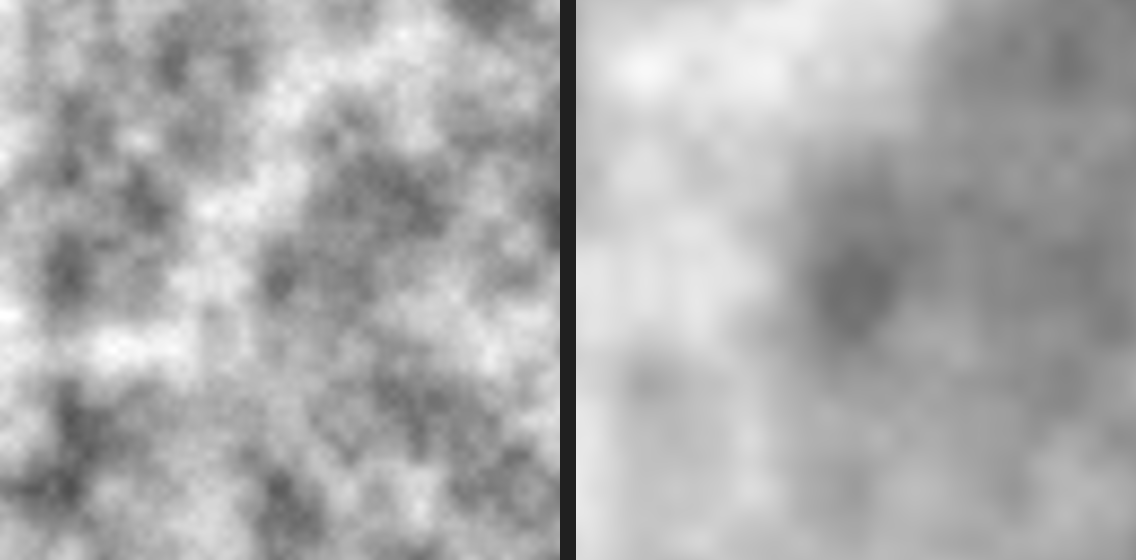
Left: the whole. Right: its middle third, enlarged.
Give the GLSL for this texture, as a WebGL 2 fragment shader.

```glsl
#version 300 es
precision highp float;

uniform vec2 u_resolution;
out vec4 fragColor;

const int OCTAVES = 4;
const float BASE_CELLS = 8.0;
const float BASE_BRIGHTNESS = 0.2;

// Integer hash of a lattice point, from 0 to 1
float hash(ivec2 cell, uint seed) {
    uint h = uint(cell.x) * 0x9E3779B1u ^ uint(cell.y) * 0x85EBCA77u ^ seed * 0xC2B2AE3Du;
    h = (h ^ (h >> 16)) * 0x7FEB352Du;
    h = (h ^ (h >> 15)) * 0x846CA68Bu;
    h ^= h >> 16;
    return float(h >> 8) / 16777216.0;
}

// Smoothly interpolated lattice values
float valueNoise(vec2 p, uint seed) {
    ivec2 cell = ivec2(floor(p));
    vec2 f = fract(p);
    vec2 blend = f * f * (3.0 - 2.0 * f);
    float bottom = mix(hash(cell, seed), hash(cell + ivec2(1, 0), seed), blend.x);
    float top = mix(hash(cell + ivec2(0, 1), seed), hash(cell + ivec2(1, 1), seed), blend.x);
    return mix(bottom, top, blend.y);
}

// Octaves of doubling frequency and halving strength
float cloudNoise(vec2 p, int octaves) {
    float total = 0.0;
    float amplitude = 0.5;
    for (int i = 0; i < octaves; i++) {
        total += amplitude * valueNoise(p, uint(i + 1));
        p *= 2.0;
        amplitude *= 0.5;
    }
    return total;
}

void main() {
    vec2 uv = gl_FragCoord.xy / min(u_resolution.x, u_resolution.y);
    float grey = BASE_BRIGHTNESS + cloudNoise(uv * BASE_CELLS, OCTAVES);
    fragColor = vec4(vec3(clamp(grey, 0.0, 1.0)), 1.0);
}
```
